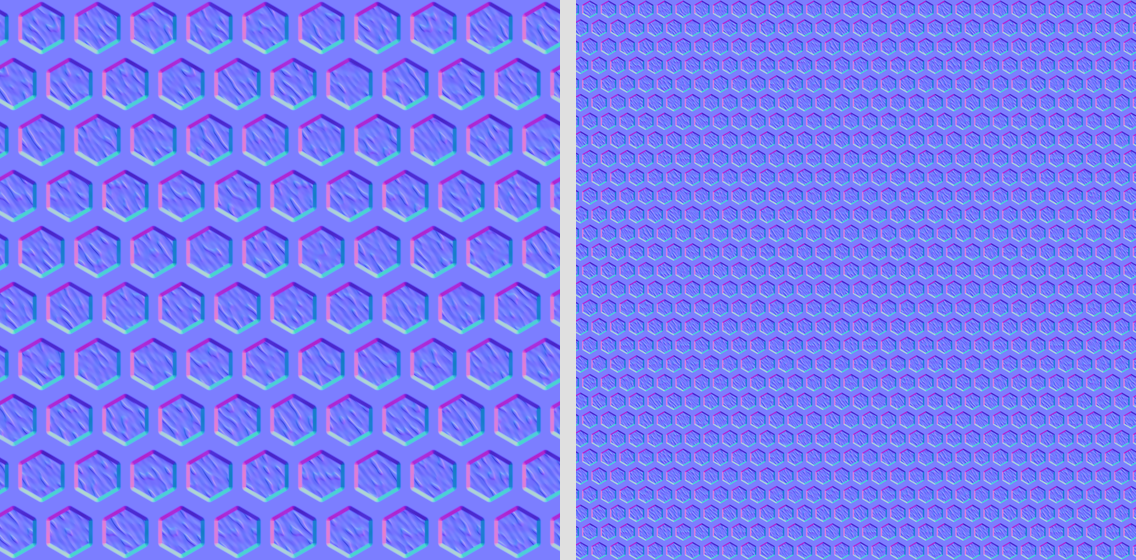
Left, the tile; right, the same tile 3 across and 3 down.
Reproduce this texture map procedurally as a WebGL 2 fragment shader.

```glsl
#version 300 es
precision highp float;
// Tangent-space normal map of a plate with ten staggered rows of ten hexagonal pits.
// Each pit has a bevel taken from a rounded hexagon distance; its floor carries
// slanted scratches derived from sheared gradient noise that wraps with the tile.

uniform vec2 u_resolution;
out vec4 fragColor;

vec2 latticeGradient(vec2 cell) {
    cell = mod(cell, vec2(30.0, 50.0));
    float h = fract(sin(dot(cell, vec2(127.1, 311.7))) * 43758.55);
    return vec2(cos(6.28319 * h), sin(6.28319 * h));
}

float gradientNoise(vec2 p) {
    vec2 i = floor(p), f = p - i;
    vec2 s = f * f * f * (f * (f * 6.0 - 15.0) + 10.0);
    vec2 e = vec2(1.0, 0.0);
    float a = dot(latticeGradient(i), f);
    float b = dot(latticeGradient(i + e.xy), f - e.xy);
    float c = dot(latticeGradient(i + e.yx), f - e.yx);
    float d = dot(latticeGradient(i + e.xx), f - e.xx);
    return mix(mix(a, b, s.x), mix(c, d, s.x), s.y);
}

// Whole-number shear keeps the scratches continuous across the tile edges
float scratchHeight(vec2 p) {
    float n = gradientNoise(vec2(9.0 * p.x + 6.0 * p.y, 5.0 * p.y));
    return n + 0.6 * smoothstep(0.1, 0.45, n);
}

// Returns the outward direction in xy and the signed distance in z
vec3 roundedHexagon(vec2 p, float apothem, float radius) {
    float sector = 1.047198;
    float angle = round(atan(p.y, p.x) / sector) * sector;
    vec2 axis = vec2(cos(angle), sin(angle));
    vec2 side = vec2(-axis.y, axis.x);
    float core = apothem - radius;
    float halfSide = core * 0.57735;
    float across = dot(p, axis) - core;
    float along = dot(p, side);
    vec2 delta = axis * across + side * (along - clamp(along, -halfSide, halfSide));
    float facing = across < 0.0 ? -1.0 : 1.0;
    float dist = length(delta);
    return vec3(facing * delta / max(dist, 1e-4), facing * dist - radius);
}

void main() {
    vec2 p = gl_FragCoord.xy / u_resolution * 10.0;

    // Staggered cells: every other row shifts by half a pit
    float shift = 0.5 * mod(floor(p.y), 2.0);
    vec2 local = vec2(fract(p.x + 0.26 - shift), fract(p.y)) - 0.5;
    vec3 pit = roundedHexagon(local, 0.415, 0.09);

    // Bevel band and floor masks
    float soft = 0.010 + 5.0 / min(u_resolution.x, u_resolution.y);
    float inside = 1.0 - smoothstep(-soft, soft, pit.z);
    float pitFloor = 1.0 - smoothstep(-soft, soft, pit.z + 0.07);
    float bevel = inside - pitFloor;

    // Scratch slope by central differences
    vec2 e = vec2(0.015, 0.0);
    vec2 slope = vec2(scratchHeight(p + e.xy) - scratchHeight(p - e.xy),
                      scratchHeight(p + e.yx) - scratchHeight(p - e.yx)) / 0.03;

    // Combine tilts and encode the normal
    float wear = 1.0 + 0.15 * gradientNoise(p * vec2(3.0, 5.0));
    vec2 tilt = vec2(-0.03, -0.015);
    tilt -= pit.xy * bevel * 0.77 * wear;
    tilt -= pitFloor * (slope * 0.014 + vec2(0.06, 0.04));
    float height = sqrt(max(1.0 - dot(tilt, tilt), 0.05));
    fragColor = vec4(0.5 + 0.5 * vec3(tilt, height), 1.0);
}
```
